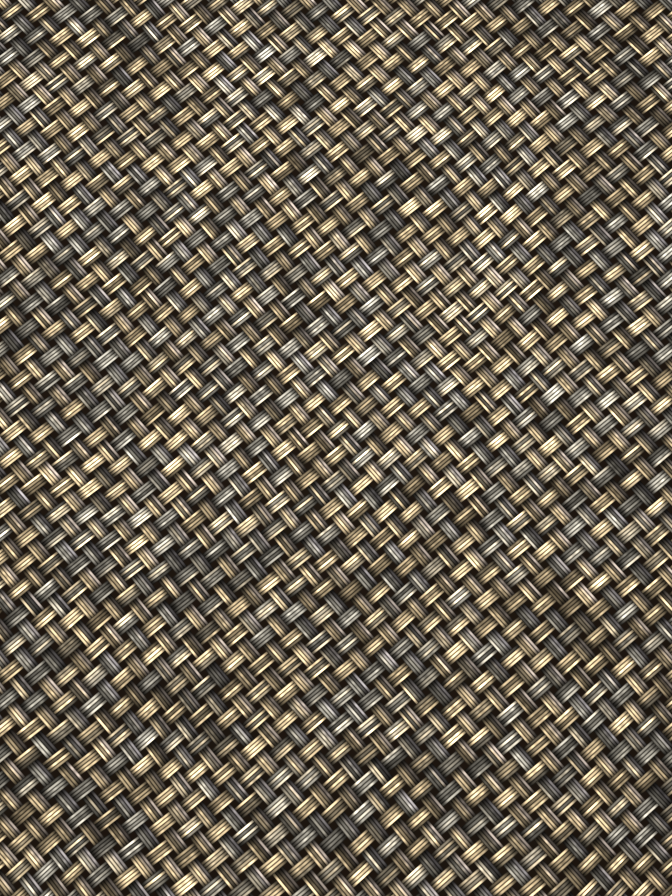
This texture is drawn by a Shadertoy shader. Its source:

```glsl
// Diagonal plain weave of slim ribbed bronze and grey vinyl strands with dark gaps.

const vec2 REPEATS = vec2(25.0, 34.5);   // weave repeats across and down
const vec2 SHAPE = vec2(0.75, 1.0);      // canvas proportions
const float STRAND_WIDTH = 0.68;         // share of a cell covered by a strand
const float TILT = 0.08;                 // clockwise turn of the weave, in radians
const float RECEDE = 0.12;               // how much the weave shrinks toward the top
const vec3 GOLD = vec3(1.00, 0.89, 0.70);
const vec3 SLATE = vec3(0.81, 0.79, 0.73);
const vec3 INDIGO = vec3(0.55, 0.53, 0.58);
const vec3 GAP = vec3(0.10, 0.075, 0.055);

float hash(vec2 p) {
    vec3 q = fract(vec3(p.xyx) * 0.1031);
    q += dot(q, q.yzx + 33.33);
    return fract((q.x + q.y) * q.z);
}

float noise(vec2 p) {
    vec2 i = floor(p), f = fract(p);
    f = f * f * (3.0 - 2.0 * f);
    return mix(mix(hash(i), hash(i + vec2(1, 0)), f.x),
               mix(hash(i + vec2(0, 1)), hash(i + vec2(1, 1)), f.x), f.y);
}

// Coverage of a strand; across is measured from its centre line.
float strandMask(float across, float soft) {
    return 1.0 - smoothstep(-soft, soft, abs(across) - 0.5 * STRAND_WIDTH);
}

// Ribbed strand: along and across are measured from the crossing's centre.
vec3 strandColor(float along, float across, vec2 id, float ribs, float sheen, float blue) {
    float s = (across / STRAND_WIDTH + 0.5) * ribs;
    float rib = floor(s);
    float ridge = 1.0 - pow(abs(2.0 * fract(s) - 1.0), 2.0);
    float ribTone = hash(vec2(rib + 7.0 * id.x, id.y + 41.0));
    float warmth = hash(id + 13.0) + 0.4 * (ribTone - 0.5);
    vec3 tint = mix(SLATE, GOLD, smoothstep(0.15, 0.65, warmth));
    tint = mix(tint, INDIGO, blue * smoothstep(-0.05, 0.2, across));

    // Arched over the crossing, dipping into shade past its ends.
    float arch = 1.0 - smoothstep(0.2, 0.78, abs(along - 0.04));
    float glint = 0.7 + 0.3 * noise(vec2(along * 4.0 + id.y * 9.0, rib + id.x * 11.0));
    float tone = mix(0.4, 1.25, pow(ribTone, 1.2)) * mix(0.85, 1.08, hash(id + 71.0));
    return tint * tone * glint * mix(0.3, 1.0, ridge) * mix(0.2, 1.0, arch) * sheen;
}

// Maps the canvas to weave repeats, tilted and slightly receding.
vec2 weavePoint(vec2 uv) {
    vec2 c = (uv - 0.5) * SHAPE;
    c *= 1.0 + RECEDE * c.y;
    c = vec2(c.x * cos(TILT) - c.y * sin(TILT), c.x * sin(TILT) + c.y * cos(TILT));
    vec2 wobble = vec2(noise(uv * 6.0), noise(uv * 6.0 + 30.0)) - 0.5;
    return (c / SHAPE + 0.5) * REPEATS + 0.25 * wobble;
}

vec3 weave(vec2 uv, float soft) {
    vec2 p = weavePoint(uv);
    vec2 q = vec2(p.x + p.y, p.x - p.y) + 64.0;
    vec2 cell = floor(q);
    vec2 f = fract(q) - 0.5;
    bool risingOnTop = mod(cell.x + cell.y, 2.0) < 0.5;

    // In the gaps beside a crossing, the strand that shows is the end of the
    // neighbouring arch, so it takes its place and identity from that crossing.
    vec2 side = vec2(f.x < 0.0 ? -1.0 : 1.0, f.y < 0.0 ? -1.0 : 1.0);
    vec2 riseCell = cell + (risingOnTop ? vec2(0.0) : vec2(side.x, 0.0));
    vec2 fallCell = cell + (risingOnTop ? vec2(0.0, side.y) : vec2(0.0));
    float riseAlong = risingOnTop ? f.x : f.x - side.x;
    float fallAlong = risingOnTop ? f.y - side.y : f.y;

    // Rising strands are bright, falling ones darker with a bluish edge.
    vec3 rising = strandColor(riseAlong, f.y, riseCell.yx, 4.0, 1.42, 0.0);
    vec3 falling = strandColor(fallAlong, f.x, fallCell + 150.0, 4.0, 1.2, 0.6);
    float riseMask = strandMask(f.y, soft);
    float fallMask = strandMask(f.x, soft);

    vec3 top = risingOnTop ? rising : falling;
    vec3 under = risingOnTop ? falling : rising;
    float topMask = risingOnTop ? riseMask : fallMask;
    float underMask = risingOnTop ? fallMask : riseMask;
    return mix(mix(GAP, under, underMask), top, topMask);
}

// Broad light falling from above, dimmer toward the bottom.
float lighting(vec2 uv) {
    vec2 d = uv - vec2(0.42, 0.72);
    return mix(0.86, 1.08, exp(-2.2 * dot(d, d))) * mix(0.96, 1.04, noise(uv * 4.0 + 5.0));
}

void mainImage(out vec4 fragColor, in vec2 fragCoord) {
    float soft = 0.5 * REPEATS.x / iResolution.x;
    vec3 color = vec3(0.0);
    // Nine samples per pixel smooth the fine ribs.
    for (int j = 0; j < 3; j++) {
        for (int i = 0; i < 3; i++) {
            vec2 offset = (vec2(i, j) - 1.0) / 3.0;
            vec2 uv = (fragCoord + offset) / iResolution.xy;
            color += weave(uv, soft) * lighting(uv);
        }
    }
    color /= 9.0;
    fragColor = vec4(min(color + vec3(0.015, 0.01, 0.005), 1.0), 1.0);
}
```
